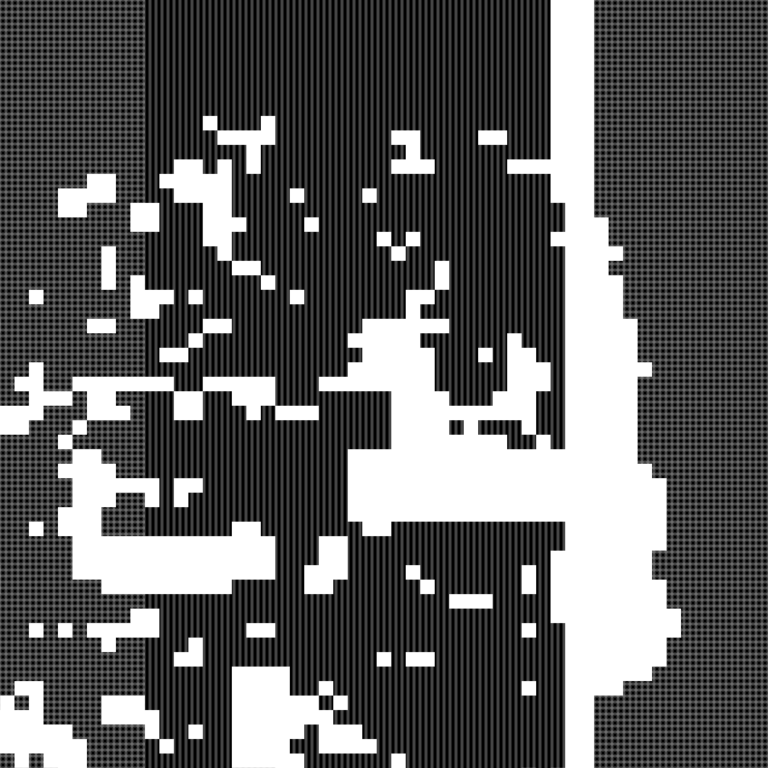
This pattern is drawn by a Shadertoy shader. Its source:

```glsl
#define CELLS 53.0
#define LINES 128.0
#define THRESHOLD 0.65
#define GRAIN vec2(2.6, 1.9)
#define MESH_LEFT 10.0
#define MESH_RIGHT 41.0
#define COLUMN_LEFT 38.0
#define EMPTY_ROWS 8.0
#define BULGE 4.6
#define LINE_GREY 0.27
#define CROSS_GREY 0.42

float hash(vec2 p) {
    return fract(sin(dot(p, vec2(127.1, 311.7))) * 43758.545);
}

float valueNoise(vec2 p) {
    vec2 i = floor(p), f = fract(p);
    f = f * f * (3.0 - 2.0 * f);
    return mix(mix(hash(i), hash(i + vec2(1, 0)), f.x),
               mix(hash(i + vec2(0, 1)), hash(i + vec2(1, 1)), f.x), f.y);
}

float boxDistance(vec2 p, vec2 halfSize) {
    vec2 d = abs(p) - halfSize;
    return length(max(d, 0.0)) + min(max(d.x, d.y), 0.0);
}

// Large solid bodies joined to the scattered grains; rows count from the top
float bodyDistance(vec2 cell) {
    float d = boxDistance(cell - vec2(31.5, 32.8), vec2(7.0, 1.6));
    d = min(d, boxDistance(cell - vec2(28.5, 29.0), vec2(1.2, 2.0)));
    d = min(d, boxDistance(cell - vec2(11.0, 38.0), vec2(6.5, 1.0)));
    d = min(d, boxDistance(cell - vec2(6.0, 35.0), vec2(0.8, 3.0)));
    return min(d, boxDistance(cell - vec2(17.5, 49.0), vec2(1.2, 2.6)));
}

// 1 for a white cell, 0 for a dark one
float whiteCell(vec2 cell) {
    float col = cell.x, row = CELLS - 1.0 - cell.y;

    // Column with a ragged bulge on its right side
    float swell = smoothstep(11.0, 36.0, row) * (1.0 - smoothstep(45.0, 48.0, row));
    float ragged = (hash(vec2(floor(row / 2.0), 7.0)) - 0.5) * 2.0;
    float rightEdge = MESH_RIGHT + max(0.0, floor(BULGE * swell + ragged * step(0.05, swell) + 0.5));
    if (col > COLUMN_LEFT && col < rightEdge) return 1.0;
    if (col >= rightEdge) return 0.0;

    // Left side of the column is notched below its upper part
    if (col == COLUMN_LEFT) {
        return row < 14.0 ? 1.0 : step(0.5, valueNoise(vec2(row / 2.3, 3.7)));
    }

    // Scattered grains, sparser near the top and at the lower right
    if (row < EMPTY_ROWS) return 0.0;
    float field = mix(hash(cell + 19.0), valueNoise(vec2(col, row) / GRAIN + 41.3), 0.76);
    field += 0.65 * (1.0 - smoothstep(-1.0, 2.0, bodyDistance(vec2(col, row))));
    field -= 0.10 * (1.0 - smoothstep(8.0, 13.0, row));
    field -= 0.10 * smoothstep(20.0, 26.0, col) * smoothstep(34.0, 37.0, row);
    field += 0.05 * smoothstep(43.0, 47.0, row);
    return step(THRESHOLD, field);
}

// Cells blended across a thin edge
float whiteMask(vec2 uv, float pixel) {
    vec2 q = uv * CELLS - 0.5, i = floor(q);
    float w = min(0.5, 0.8 * CELLS * pixel);
    vec2 f = smoothstep(0.5 - w, 0.5 + w, q - i);
    return mix(mix(whiteCell(i), whiteCell(i + vec2(1, 0)), f.x),
               mix(whiteCell(i + vec2(0, 1)), whiteCell(i + vec2(1, 1)), f.x), f.y);
}

float stripes(float x, float pixel) {
    float w = min(0.25, 0.4 * LINES * pixel);
    return smoothstep(0.25 - w, 0.25 + w, abs(fract(x * LINES) - 0.5));
}

void mainImage(out vec4 fragColor, in vec2 fragCoord) {
    vec2 uv = fragCoord / iResolution.xy;
    float pixel = 1.0 / min(iResolution.x, iResolution.y);

    // Vertical lines everywhere, crossed by horizontal lines at both sides
    float column = uv.x * CELLS;
    float mesh = (column < MESH_LEFT || column > MESH_RIGHT) ? 1.0 : 0.0;
    float vertical = stripes(uv.x, pixel);
    float horizontal = stripes(uv.y, pixel) * mesh;
    float grey = LINE_GREY * max(vertical, horizontal)
               + (CROSS_GREY - LINE_GREY) * vertical * horizontal;

    grey = mix(grey, 1.0, whiteMask(uv, pixel));
    fragColor = vec4(vec3(grey), 1.0);
}
```
